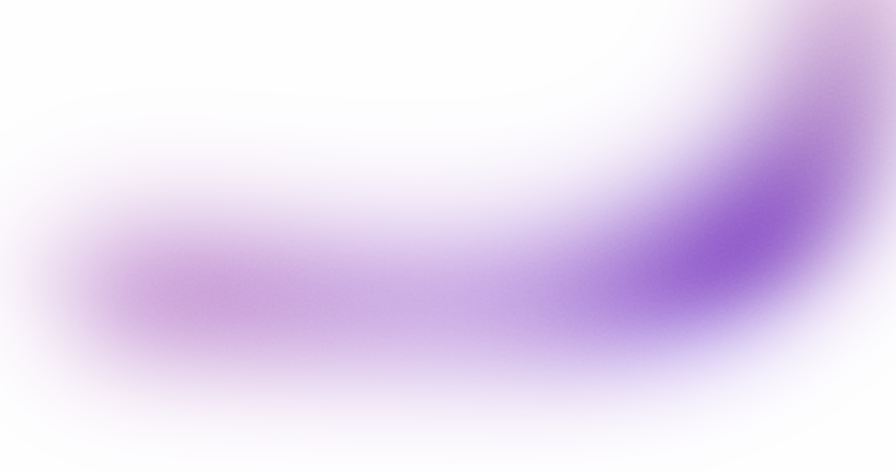
Reproduce this background procedurally as a WebGL 2 fragment shader.

```glsl
#version 300 es
precision highp float;
// Soft violet and pink glow that sweeps along a curved path over white, with fine grain.

uniform vec2 u_resolution;
out vec4 fragColor;

const int STEPS = 48;
const float BLUR_ABOVE = 0.077;
const float BLUR_BELOW = 0.066;
const vec3 PAPER = vec3(0.998, 0.997, 0.998);

// Ink is the light removed from the paper.
const vec3 PINK_INK = vec3(0.20, 0.365, 0.15);
const vec3 LILAC_INK = vec3(0.18, 0.29, 0.09);
const vec3 VIOLET_INK = vec3(0.45, 0.66, 0.21);
const vec3 MAUVE_INK = vec3(0.25, 0.39, 0.18);
const vec3 FADED_INK = vec3(0.09, 0.18, 0.10);

vec2 bezier(vec2 a, vec2 b, vec2 c, vec2 d, float t) {
    float s = 1.0 - t;
    return s * s * s * a + 3.0 * s * s * t * b + 3.0 * s * t * t * c + t * t * t * d;
}

// Centre line of the glow: a long level band that bends upward at the right.
vec2 spine(float t) {
    return bezier(vec2(0.091, 0.198), vec2(0.729, 0.150),
                  vec2(0.937, 0.137), vec2(0.964, 0.605), t);
}

vec3 inkAlong(float t) {
    vec3 ink = mix(PINK_INK, LILAC_INK, smoothstep(0.04, 0.25, t));
    ink = mix(ink, VIOLET_INK, smoothstep(0.25, 0.61, t));
    ink = mix(ink, MAUVE_INK, smoothstep(0.64, 0.82, t));
    return mix(ink, FADED_INK, smoothstep(0.82, 1.0, t));
}

// Gaussian falloff, a little tighter below the centre line.
float softDot(vec2 offset) {
    float blur = mix(BLUR_BELOW, BLUR_ABOVE, smoothstep(-0.05, 0.05, offset.y));
    return exp(-0.5 * dot(offset, offset) / (blur * blur));
}

// Blurred stroke: soft dots weighted by the length of path they cover.
vec3 strokeInk(vec2 p) {
    float meanBlur = 0.5 * (BLUR_ABOVE + BLUR_BELOW);
    vec3 total = vec3(0.0);
    vec2 start = spine(0.0);
    for (int i = 0; i < STEPS; i++) {
        vec2 end = spine(float(i + 1) / float(STEPS));
        float weight = distance(start, end) / (meanBlur * sqrt(6.2832));
        float t = (float(i) + 0.5) / float(STEPS);
        total += inkAlong(t) * weight * softDot(p - 0.5 * (start + end));
        start = end;
    }
    return total;
}

vec2 hashGradient(vec2 cell) {
    vec2 h = vec2(dot(cell, vec2(127.1, 311.7)), dot(cell, vec2(269.5, 183.3)));
    return 2.0 * fract(sin(h) * 43758.5) - 1.0;
}

float gradientNoise(vec2 p) {
    vec2 i = floor(p);
    vec2 f = p - i;
    vec2 u = f * f * (3.0 - 2.0 * f);
    vec2 e = vec2(0.0, 1.0);
    float low = mix(dot(hashGradient(i), f),
                    dot(hashGradient(i + e.yx), f - e.yx), u.x);
    float high = mix(dot(hashGradient(i + e.xy), f - e.xy),
                     dot(hashGradient(i + e.yy), f - e.yy), u.x);
    return mix(low, high, u.y);
}

// Cooler, bluer ink toward the lower right.
vec3 coolTint(vec2 p) {
    float amount = smoothstep(0.55, 0.85, p.x) * smoothstep(0.23, 0.09, p.y);
    return mix(vec3(1.0), vec3(0.95, 0.88, 0.55), amount);
}

void main() {
    // Width runs from 0 to 1.
    vec2 p = gl_FragCoord.xy / u_resolution.x;
    vec3 ink = strokeInk(p) * coolTint(p);

    // Grain shows only where there is ink.
    float grain = gradientNoise(p * 290.0) * 0.02 * smoothstep(0.0, 0.4, ink.g);
    fragColor = vec4(clamp(PAPER - ink + grain, 0.0, 1.0), 1.0);
}
```
